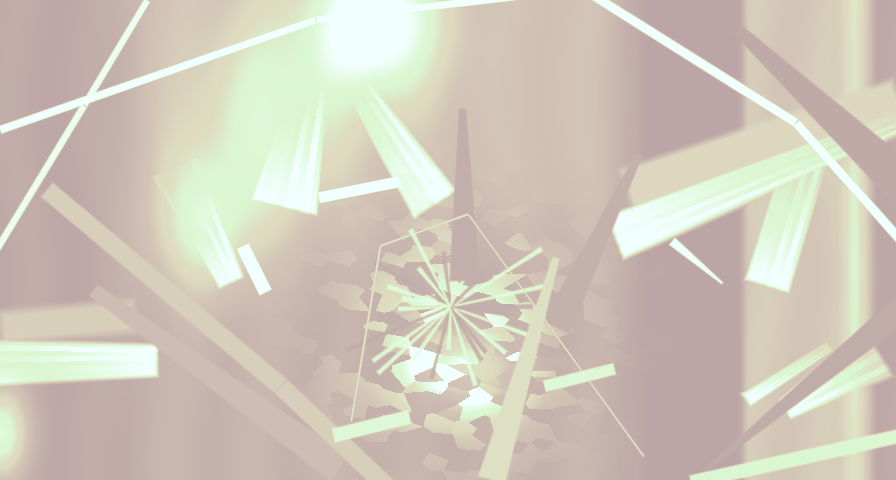
This background is drawn by a WebGL 1 fragment shader. Its source:

```glsl
precision highp float;
// Pale crystal interior: light pools and vertical bands, crossed by tapered
// glass shards and thin struts around a splintered core. All parts set one
// light level that a mauve-to-white ramp turns into colour.
uniform vec2 u_resolution;

float hash(vec2 c) { return fract(sin(dot(c, vec2(41.3, 289.1))) * 4375.85); }

// Position along segment s (0 to 1) and signed distance across it.
vec2 alongAcross(vec2 p, vec4 s) {
  vec2 d = s.zw - s.xy, r = p - s.xy;
  return vec2(dot(r, d) / dot(d, d), (r.x * d.y - r.y * d.x) / length(d));
}

// Bar along s, tapering from half width w.x to w.y.
float taper(vec2 p, vec4 s, vec2 w, float soft) {
  vec2 q = alongAcross(p, s);
  float side = abs(q.y) - mix(w.x, w.y, clamp(q.x, 0., 1.));
  float ends = (abs(q.x - .5) - .5) * distance(s.xy, s.zw);
  return 1. - smoothstep(-soft, soft, max(side, ends));
}

float shard(vec2 p, vec4 s, float wa, float wb) { return taper(p, s, vec2(wa, wb), .012); }

float strut(vec2 p, vec4 s, float w) { return shard(p, s, w, w); }

// Two struts joined at b.
float bend(vec2 p, vec2 a, vec2 b, vec2 c, float w) {
  return max(strut(p, vec4(a, b), w), strut(p, vec4(b, c), w));
}

// Pleated pane that brightens towards its far end.
float fan(vec2 p, vec4 s, float wa, float wb) {
  vec2 q = alongAcross(p, s);
  float pleat = floor(4. * q.y / mix(wa, wb, clamp(q.x, 0., 1.)));
  float level = .52 + .42 * q.x + .16 * hash(vec2(pleat, 3.));
  return level * taper(p, s, vec2(wa, wb), .035);
}

float glow(vec2 p, vec2 c, vec2 r) { vec2 d = (p - c) / r; return exp(-dot(d, d)); }

float band(float x, float a, float b, float soft) {
  return smoothstep(a - soft, a + soft, x) * (1. - smoothstep(b - soft, b + soft, x));
}

// Cellular noise: a flat random level for each cell.
float facets(vec2 p) {
  float best = 9., level = 0.;
  for (int j = -1; j <= 1; j++) for (int i = -1; i <= 1; i++) {
    vec2 c = floor(p) + vec2(float(i), float(j));
    vec2 d = c + vec2(hash(c), hash(c + 17.)) - p;
    if (dot(d, d) < best) { best = dot(d, d); level = hash(c + 5.); }
  }
  return level;
}

// Vertical bands and light pools.
float backdrop(vec2 p) {
  float v = .1 + .26 * band(p.x, 1.1, 5.3, .3) * (1. - .6 * smoothstep(1.2, 2.8, p.y));
  v += .03 * sin(p.x * 9. + sin(p.y * 2.)) + .32 * band(p.x, 6.35, 7.45, .05);
  v += .25 * glow(p, vec2(7.3, 2.), vec2(.08, 5.));
  v = mix(v, .05, band(p.x, 5.48, 6.33, .06));
  v += .75 * glow(p, vec2(3.2, .2), vec2(.55, .65));
  v += .4 * glow(p, vec2(2.3, 1.), vec2(.6, .9));
  return v + .45 * glow(p, vec2(1.75, 1.95), vec2(.45, .6));
}

// Large bright panes and the darker slabs over them.
float panes(vec2 p, float v) {
  v = mix(v, .5, taper(p, vec4(5.35, 1.62, 7.68, .85), vec2(.18), .04));
  v = mix(v, .45, taper(p, vec4(0., 2.8, 1.15, 2.7), vec2(.14), .05));
  v = max(v, fan(p, vec4(2.75, .3, 2.42, 1.78), .12, .3));
  v = max(v, fan(p, vec4(2.7, .2, 3.72, 1.75), .08, .22));
  v = max(v, fan(p, vec4(1.5, 1.4, 1.98, 2.42), .25, .12));
  v = max(v, fan(p, vec4(7.9, .95, 5.25, 2.03), .1, .2));
  v = max(v, fan(p, vec4(6.9, 1.3, 6.55, 2.45), .2, .2));
  v = max(v, fan(p, vec4(7.1, 2.95, 6.37, 3.42), .06, .07));
  v = max(v, fan(p, vec4(7.5, 3., 6.7, 3.5), .25, .1));
  v = max(v, fan(p, vec4(-.6, 3.1, 1.35, 3.08), .22, .14));
  v = max(v, strut(p, vec4(2.07, 2.1, 2.27, 2.5), .06));
  v += .7 * glow(p, vec2(0., 3.7), vec2(.25, .4));
  v = mix(v, .1, shard(p, vec4(6.3, .25, 7.75, 1.6), .05, .18));
  return mix(v, .12, shard(p, vec4(5.95, 4.08, 7.75, 2.6), .01, .12));
}

// Splintered core: radial needles over scattered facets.
float core(vec2 p, float v) {
  vec2 hub = vec2(3.85, 2.62);
  float zone = glow(p, vec2(3.9, 2.9), vec2(.8));
  float chip = facets(vec2(p.x + .6 * p.y, p.y - .3 * p.x) * vec2(5., 9.));
  v = mix(v, .12, .75 * zone) + .8 * zone * smoothstep(.62, .75, chip);
  v += .7 * glow(p, vec2(4., 3.15), vec2(.4, .3)) * (.4 + chip);
  for (int i = 0; i < 26; i++) {
    float k = float(i), turn = k * 2.4;
    vec2 tip = hub + vec2(cos(turn), sin(turn)) * (.35 + .65 * hash(vec2(k, 2.)));
    float level = mod(k, 3.) < 1. ? .12 : .85;
    v = mix(v, level, .85 * shard(p, vec4(hub, tip), .008, .02));
  }
  return v;
}

// Spires, slanted rods and bright struts.
float frame(vec2 p, float v) {
  v = mix(v, .14, shard(p, vec4(3.95, .93, 3.97, 2.4), .03, .13));
  v = mix(v, .17, shard(p, vec4(5.46, 1.32, 4.75, 2.8), .03, .13));
  v = mix(v, .6, shard(p, vec4(4.75, 2.2, 4.2, 4.1), .03, .12));
  v = mix(v, .3, shard(p, vec4(.8, 2.48, 2.9, 4.), .06, .13));
  v = mix(v, .45, bend(p, vec2(.4, 1.62), vec2(2.4, 3.3), vec2(3.3, 4.15), .08));
  v = mix(v, .8, strut(p, vec4(2.85, 3.72, 3.5, 3.56), .06));
  v = mix(v, .8, strut(p, vec4(4.65, 3.3, 5.25, 3.15), .05));
  v = mix(v, .75, strut(p, vec4(5.9, 4.12, 7.7, 3.72), .06));
  v = max(v, strut(p, vec4(2.72, 1.69, 3.42, 1.55), .05));
  v = max(v, shard(p, vec4(5.74, 2.06, 6.17, 2.42), .04, .01));
  v = max(v, bend(p, vec2(0., 1.11), vec2(2.7, .17), vec2(4.4, -.03), .035));
  v = max(v, .9 * bend(p, vec2(-.02, 2.12), vec2(.72, .9), vec2(1.26, 0.), .03));
  v = max(v, bend(p, vec2(5.08, -.03), vec2(6.8, 1.05), vec2(7.7, 2.06), .04));
  v = max(v, .7 * bend(p, vec2(3., 3.6), vec2(3.25, 2.1), vec2(4., 1.83), .01));
  return max(v, .7 * strut(p, vec4(4., 1.83, 5.5, 3.9), .008));
}

vec3 ramp(float v) {
  vec3 c = mix(vec3(.72, .63, .64), vec3(.82, .76, .71), clamp(v / .35, 0., 1.));
  c = mix(c, vec3(.87, .86, .75), smoothstep(.35, .55, v));
  c = mix(c, vec3(.86, .97, .82), smoothstep(.55, .75, v));
  return mix(c, vec3(.95, 1., 1.), smoothstep(.75, .97, v));
}

void main() {
  // Canvas is 4.1 units tall, y running down.
  vec2 p = vec2(gl_FragCoord.x, u_resolution.y - gl_FragCoord.y) * 4.1 / u_resolution.y;
  gl_FragColor = vec4(ramp(frame(p, core(p, panes(p, backdrop(p))))), 1.);
}
```
